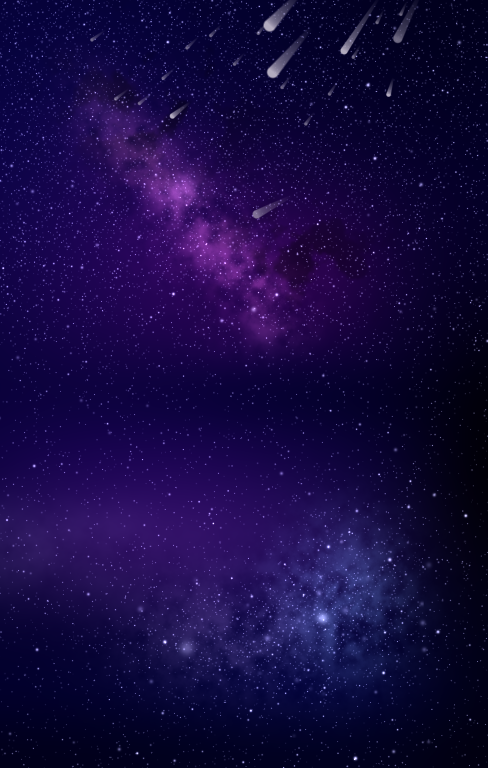
Give the GLSL for this background, as a Shadertoy shader.

```glsl
// Violet night sky with a diagonal galaxy band, a blue star cloud and falling meteors.
#define NIGHT vec3(0.006, 0.0, 0.170)
#define VIOLET vec3(0.135, 0.010, 0.125)
#define ROSE vec3(0.36, 0.21, 0.30)
#define HAZE vec3(0.155, 0.050, 0.170)
#define CLOUD_BLUE vec3(0.21, 0.29, 0.36)
#define STAR_TINT vec3(0.78, 0.76, 0.95)
#define METEOR_TINT vec3(0.70, 0.67, 0.75)
#define SMALL_METEORS 14

float hash(vec2 p) {
    vec3 q = fract(vec3(p.xyx) * 0.1031);
    q += dot(q, q.yzx + 33.33);
    return fract((q.x + q.y) * q.z);
}

float noise(vec2 p) {
    vec2 i = floor(p), f = fract(p);
    f = f * f * (3.0 - 2.0 * f);
    return mix(mix(hash(i), hash(i + vec2(1, 0)), f.x),
               mix(hash(i + vec2(0, 1)), hash(i + vec2(1, 1)), f.x), f.y);
}

float fbm(vec2 p) {
    float sum = 0.0, amp = 0.5;
    for (int i = 0; i < 5; i++) {
        sum += amp * noise(p);
        p = mat2(1.6, 1.2, -1.2, 1.6) * p + 7.3;
        amp *= 0.5;
    }
    return sum;
}

// Soft elliptical glow
float glow(vec2 p, vec2 center, vec2 radius) {
    vec2 d = (p - center) / radius;
    return exp(-dot(d, d));
}

// One jittered star in each occupied cell of a tilted grid
float stars(vec2 p, float cells, float density, float radius) {
    p = mat2(0.8, 0.6, -0.6, 0.8) * p + 2.0;
    vec2 id = floor(p * cells);
    vec2 jitter = 0.2 + 0.6 * vec2(hash(id + 11.7), hash(id + 47.3));
    float size = max(radius * mix(0.6, 1.2, hash(id + 5.1)), 0.5 / iResolution.y);
    float d = length(fract(p * cells) - jitter) / cells;
    float power = mix(0.2, 1.0, pow(hash(id + 83.9), 2.0));
    return step(hash(id), density) * power * exp(-d * d / (size * size));
}

// Round head with a tapering, fading tail
float meteor(vec2 p, vec2 head, vec2 tail, float width) {
    vec2 d = p - head;
    float t = clamp(dot(d, tail) / dot(tail, tail), 0.0, 1.0);
    float r = width * mix(1.0, 0.3, t);
    float edge = max(0.8 / iResolution.y, 0.2 * width);
    float body = 1.0 - smoothstep(r - edge, r + edge, length(d - tail * t));
    return body * (0.65 * (1.0 - t) + 0.35 * exp(-10.0 * t));
}

void mainImage(out vec4 fragColor, in vec2 fragCoord) {
    vec2 p = fragCoord / iResolution.y;
    p.x *= 0.6367 * iResolution.y / iResolution.x;
    float cloudNoise = fbm(p * 18.0);
    float fineNoise = fbm(p * 65.0 + 19.0);

    // Broad sky colours
    vec3 col = NIGHT;
    col += vec3(0.025, 0.012, 0.09) * glow(p, vec2(0.04, 0.80), vec2(0.28, 0.30));
    col += VIOLET * glow(p, vec2(0.27, 0.65), vec2(0.25, 0.16));
    col += vec3(0.05, 0.0, 0.03) * glow(p, vec2(0.42, 0.64), vec2(0.09, 0.10));
    col += HAZE * glow(p, vec2(0.24, 0.295), vec2(0.27, 0.10));
    col += vec3(0.045, 0.0, 0.08) * glow(p, vec2(0.16, 0.40), vec2(0.28, 0.10));
    col += vec3(0.14, 0.13, 0.16) * cloudNoise * glow(p, vec2(0.03, 0.285), vec2(0.18, 0.06));
    col += vec3(0.0, 0.01, 0.06) * glow(p, vec2(0.40, 0.12), vec2(0.22, 0.18));

    // Galaxy band: position along and across its axis
    vec2 axis = normalize(vec2(0.34, -0.42));
    vec2 q = p - vec2(0.06, 0.96);
    float along = dot(q, axis);
    float across = dot(q, vec2(-axis.y, axis.x)) + 0.05 * (cloudNoise - 0.5);
    float reach = smoothstep(0.0, 0.25, along) * (1.0 - smoothstep(0.43, 0.56, along));
    float mottle = smoothstep(0.22, 0.72, 0.5 * cloudNoise + 0.5 * fineNoise);
    col += ROSE * reach * mottle * exp(-pow(across / 0.032, 2.0)) * 0.75;
    col += vec3(0.09, 0.025, 0.08) * reach * mottle * exp(-pow(across / 0.08, 2.0));
    col += vec3(0.34, 0.22, 0.32) * fineNoise * glow(p, vec2(0.242, 0.753), vec2(0.022));

    // Dark dust lanes beside the band
    float dust = smoothstep(0.45, 0.65, fbm(p * 26.0 + 4.0));
    col *= 1.0 - 0.4 * dust * glow(p, vec2(0.40, 0.66), vec2(0.09, 0.07));
    col *= 1.0 - 0.4 * dust * glow(p, vec2(0.21, 0.87), vec2(0.11, 0.09));

    // Blue star cloud and its trailing violet wing
    float blueCore = glow(p, vec2(0.455, 0.220), vec2(0.085, 0.090));
    float wing = glow(p, vec2(0.30, 0.17), vec2(0.12, 0.07));
    float grain = smoothstep(0.2, 0.75, 0.45 * cloudNoise + 0.55 * fineNoise);
    col += (CLOUD_BLUE * blueCore + vec3(0.17, 0.14, 0.18) * wing) * grain;

    // Dark right side, navy horizon gap and borders
    col *= 1.0 - 0.90 * glow(p, vec2(0.67, 0.40), vec2(0.13, 0.24));
    col *= 1.0 - vec3(0.6, 0.4, 0.18) * glow(p, vec2(0.42, 0.485), vec2(0.32, 0.05));
    col *= 1.0 - 0.35 * glow(p, vec2(0.64, 1.0), vec2(0.26, 0.20));
    col *= 1.0 - 0.45 * glow(p, vec2(0.66, 0.06), vec2(0.13, 0.20));
    col *= mix(0.6, 1.0, smoothstep(0.0, 0.12, p.y));

    // Star fields, densest above and inside the cloud
    float upper = smoothstep(0.45, 0.72, p.y) * (1.0 - 0.4 * smoothstep(0.3, 0.64, p.x));
    float cluster = clamp(blueCore + 0.8 * wing, 0.0, 1.0);
    float light = stars(p, 210.0, 0.16 + 0.34 * upper + 0.5 * cluster, 0.0009) * 0.55;
    light += stars(p + 3.1, 90.0, 0.10 + 0.28 * upper + 0.35 * cluster, 0.0011) * 0.9;
    light += stars(p + 5.7, 27.0, 0.22 + 0.2 * cluster, 0.0018) * 1.3;
    light += stars(p + 8.3, 45.0, 0.35 * cluster, 0.0032) * 0.4;
    col += STAR_TINT * light;

    // Bright knots
    float knots = glow(p, vec2(0.421, 0.195), vec2(0.006)) + 0.6 * glow(p, vec2(0.243, 0.156), vec2(0.009));
    knots += glow(p, vec2(0.331, 0.597), vec2(0.0030));
    col += vec3(0.45, 0.45, 0.5) * knots;

    // Large meteors, then a scatter of small ones
    float trails = meteor(p, vec2(0.356, 0.906), vec2(0.050, 0.058), 0.0075);
    trails += meteor(p, vec2(0.352, 0.967), vec2(0.042, 0.045), 0.0080);
    trails += meteor(p, vec2(0.449, 0.934), vec2(0.046, 0.070), 0.0048);
    trails += meteor(p, vec2(0.519, 0.950), vec2(0.030, 0.060), 0.0060) * 0.6;
    trails += meteor(p, vec2(0.335, 0.721), vec2(0.046, 0.024), 0.0055) * 0.65;
    trails += meteor(p, vec2(0.225, 0.849), vec2(0.023, 0.018), 0.0035);
    trails += meteor(p, vec2(0.507, 0.877), vec2(0.006, 0.022), 0.0030);
    for (int i = 0; i < SMALL_METEORS; i++) {
        float k = float(i);
        vec2 head = vec2(0.12 + 0.031 * k, 0.83 + 0.16 * hash(vec2(k, 3.0)));
        vec2 tail = mix(vec2(0.018, 0.013), vec2(0.007, 0.017), k / float(SMALL_METEORS));
        trails += 0.6 * meteor(p, head, tail, 0.0022);
    }
    col = mix(col, METEOR_TINT, clamp(trails, 0.0, 1.0));
    fragColor = vec4(clamp(col, 0.0, 1.0), 1.0);
}
```
